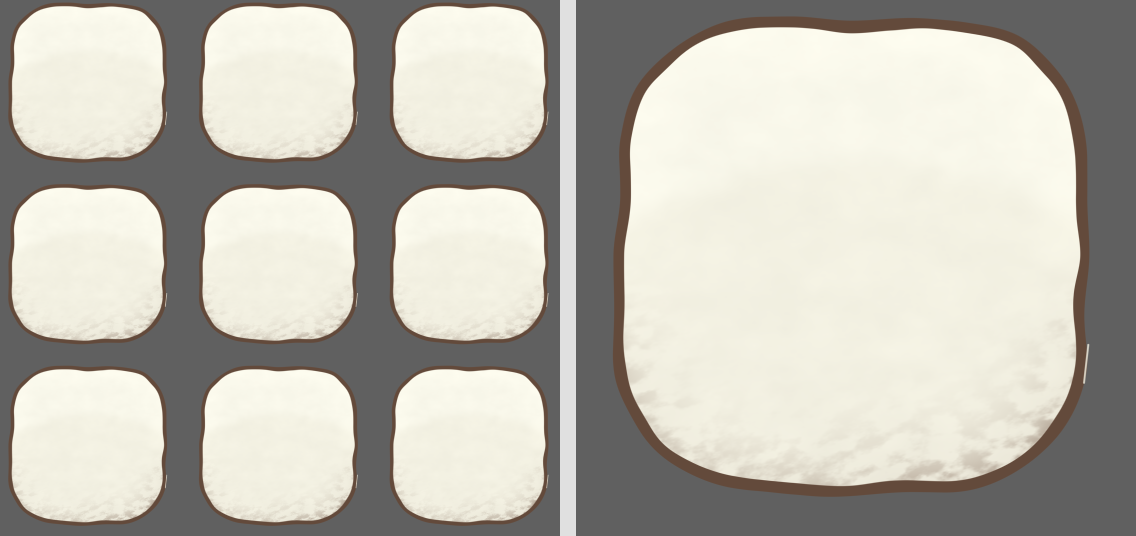
Left, the full canvas; right, a detail of the centre.
Reproduce this pattern procedurally as a Shadertoy shader.

```glsl
const vec2 PITCH = vec2(0.3405, 0.3242);      // tile spacing, in canvas widths
const vec2 TILE_CENTER = vec2(0.461, 0.5);    // position of the shape in its cell
const float HALF_SIZE = 0.1408;
const float LINE_WIDTH = 0.046;               // relative to the half size

const vec3 GAP_GREY = vec3(0.378);
const vec3 OUTLINE_BROWN = vec3(0.39, 0.29, 0.23);
const vec3 CREAM = vec3(0.953, 0.945, 0.888);
const vec3 CREAM_LIGHT = vec3(0.974, 0.969, 0.918);
const vec3 STAIN = vec3(0.73, 0.68, 0.62);

float hash(vec2 p) {
    vec3 h = fract(p.xyx * 0.1031);
    h += dot(h, h.yzx + 33.33);
    return fract((h.x + h.y) * h.z);
}

float valueNoise(vec2 p) {
    vec2 i = floor(p), f = fract(p);
    f = f * f * (3.0 - 2.0 * f);
    float low = mix(hash(i), hash(i + vec2(1, 0)), f.x);
    float high = mix(hash(i + vec2(0, 1)), hash(i + vec2(1, 1)), f.x);
    return mix(low, high, f.y);
}

float fbm(vec2 p) {
    float sum = 0.0, amplitude = 0.5;
    for (int i = 0; i < 4; i++) {
        sum += amplitude * valueNoise(p);
        p = mat2(1.6, 1.2, -1.2, 1.6) * p + 7.3;
        amplitude *= 0.5;
    }
    return sum;
}

float roundedBox(vec2 p, vec2 halfSize, float radius) {
    vec2 q = abs(p) - halfSize + radius;
    return length(max(q, 0.0)) + min(max(q.x, q.y), 0.0) - radius;
}

float segment(vec2 p, vec2 a, vec2 b) {
    vec2 pa = p - a, ba = b - a;
    return length(pa - ba * clamp(dot(pa, ba) / dot(ba, ba), 0.0, 1.0));
}

float coverage(float dist, float pixel) {
    return 1.0 - smoothstep(-0.5 * pixel, 0.5 * pixel, dist);
}

// Slightly sheared box with a hand-drawn wobble and a small bulge below
float tileDistance(vec2 p) {
    vec2 q = p - vec2(0.012 * p.y, 0.0);
    float wobble = 0.028 * (valueNoise(p * 4.0 + 20.0) - 0.5);
    float bulge = 0.014 * exp(-40.0 * (p.x + 0.15) * (p.x + 0.15)) * step(p.y, 0.0);
    return roundedBox(q, vec2(0.995, 1.0), 0.6) + wobble - bulge;
}

vec3 paperColor(vec2 p, float depth) {
    // Pale cap above a soft arch
    float arch = 0.36 - 0.22 * p.x * p.x + 0.1 * (fbm(p * 5.0) - 0.5);
    vec3 color = mix(CREAM, CREAM_LIGHT, smoothstep(-0.07, 0.1, p.y - arch));
    color += 0.014 * (1.0 - smoothstep(0.0, 0.3, depth)) * smoothstep(-0.5, 0.2, p.y);

    // Faint mottling
    color += 0.028 * (fbm(p * vec2(7.0, 10.0) + 40.0) - 0.47);

    // Smudges gathered along the lower rim, heavier at the right
    float lower = 1.0 - smoothstep(-0.85, 0.05, p.y);
    float side = mix(0.6, 1.0, smoothstep(-0.3, 0.7, p.x));
    float rim = exp(-7.0 * max(depth, 0.0)) * lower * side;
    vec2 streak = vec2(p.x + p.y, 2.0 * (p.y - 0.5 * p.x)) * 9.0;
    float blotch = smoothstep(0.35, 0.7, fbm(streak));
    return mix(color, STAIN, rim * (0.16 + 0.85 * blotch));
}

void mainImage(out vec4 fragColor, in vec2 fragCoord) {
    vec2 cell = fract(fragCoord / iResolution.x / PITCH);
    vec2 p = (cell - TILE_CENTER) * PITCH / HALF_SIZE;
    float pixel = 1.5 / (iResolution.x * HALF_SIZE);

    float outer = tileDistance(p);
    float lineWidth = LINE_WIDTH + 0.018 * (valueNoise(p * 6.0 + 3.0) - 0.5);
    float inner = outer + lineWidth;

    vec3 color = mix(GAP_GREY, OUTLINE_BROWN, coverage(outer, pixel));
    color = mix(color, paperColor(p, -inner), coverage(inner, pixel));

    // Thin pale sliver beside the outline
    float sliver = segment(p, vec2(1.0, -0.38), vec2(0.982, -0.54)) - 0.004;
    color = mix(color, CREAM, 0.8 * coverage(sliver, pixel));

    fragColor = vec4(color, 1.0);
}
```
